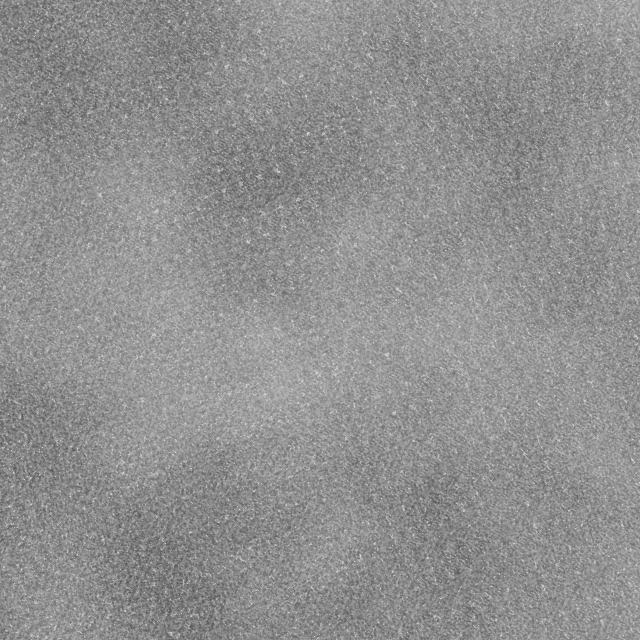
Reproduce this texture procedurally as a WebGL 1 fragment shader.

```glsl
precision highp float;
// Fine grey speckled grain over soft, broad cloudy shading.

uniform vec2 u_resolution;

const float BASE_GREY = 0.547;
const float CLOUD_CELLS = 3.4;       // cloud cells across the canvas
const float CLOUD_CONTRAST = 0.29;
const float FINE_CELLS = 450.0;      // sharpest grain
const float FINE_CONTRAST = 0.20;
const float FINE_ANGLE = 0.47;
const float SOFT_CELLS = 315.0;      // slightly larger grain
const float SOFT_CONTRAST = 0.14;
const float SOFT_ANGLE = 1.13;
const float SPECK_CELLS = 365.0;     // sparse bright specks
const float SPECK_BRIGHTNESS = 0.21;
const float SPECK_THRESHOLD = 0.72;
const float SPECK_ANGLE = 0.81;
const float GRAIN_FADE = 0.8;        // how much lighter clouds calm the grain
const mat2 OCTAVE_TURN = mat2(0.8, 0.6, -0.6, 0.8);

float hash(vec2 p) {
  return fract(sin(dot(p, vec2(127.1, 311.7))) * 43758.5453);
}

float valueNoise(vec2 p) {
  vec2 cell = floor(p);
  vec2 f = fract(p);
  f = f * f * (3.0 - 2.0 * f);
  float bottom = mix(hash(cell), hash(cell + vec2(1.0, 0.0)), f.x);
  float top = mix(hash(cell + vec2(0.0, 1.0)), hash(cell + vec2(1.0)), f.x);
  return mix(bottom, top, f.y);
}

// Noise on a turned lattice, so that no rows line up with the canvas.
float turnedNoise(vec2 uv, float cells, float angle) {
  float c = cos(angle);
  float s = sin(angle);
  return valueNoise(mat2(c, s, -s, c) * uv * cells + 91.0 * angle);
}

// Layered noise, turned at each octave to hide the lattice.
float clouds(vec2 p) {
  float sum = 0.0;
  float weight = 0.5;
  float total = 0.0;
  for (int i = 0; i < 5; i++) {
    sum += weight * valueNoise(p);
    total += weight;
    weight *= 0.5;
    p = OCTAVE_TURN * p * 2.03 + vec2(17.3, 9.1);
  }
  return sum / total;
}

void main() {
  vec2 uv = gl_FragCoord.xy / min(u_resolution.x, u_resolution.y);

  // Broad shading
  float shade = clouds(OCTAVE_TURN * uv * CLOUD_CELLS + vec2(4.7, 8.2)) - 0.5;

  // Two sizes of grain
  float fine = turnedNoise(uv, FINE_CELLS, FINE_ANGLE) - 0.5;
  float soft = turnedNoise(uv, SOFT_CELLS, SOFT_ANGLE) - 0.5;
  float grain = FINE_CONTRAST * fine + SOFT_CONTRAST * soft;

  // Bright specks
  float speck = turnedNoise(uv, SPECK_CELLS, SPECK_ANGLE);
  grain += SPECK_BRIGHTNESS * smoothstep(SPECK_THRESHOLD, 1.0, speck);

  grain *= 1.0 - GRAIN_FADE * shade;
  float grey = BASE_GREY + CLOUD_CONTRAST * shade + grain;
  gl_FragColor = vec4(vec3(clamp(grey, 0.0, 1.0)), 1.0);
}
```
